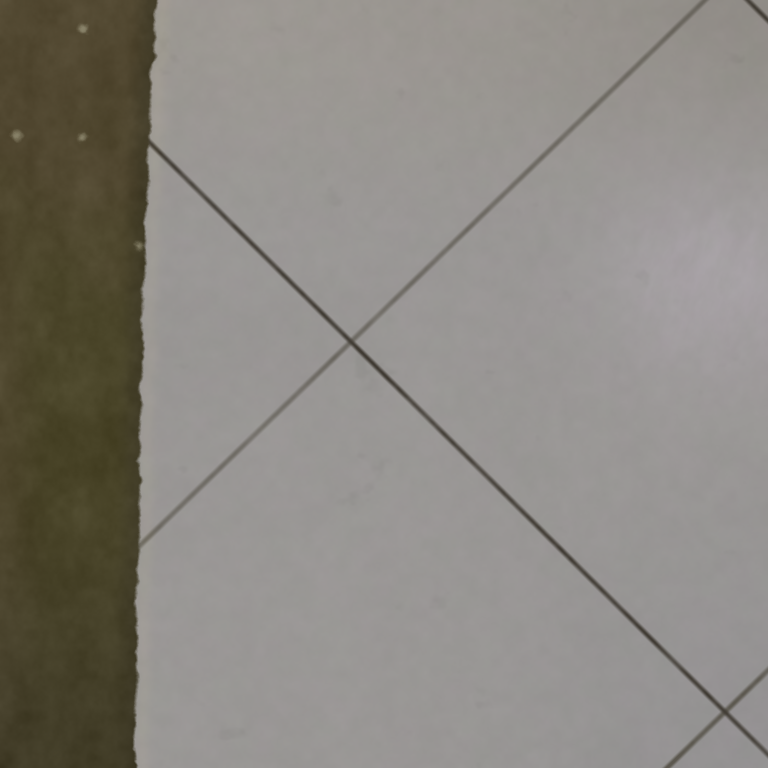
Write a Shadertoy shader that draws this texture.

```glsl
const vec2 JOINT_ORIGIN = vec2(0.457, 0.555);
const vec2 FALLING_STEP = vec2(0.487, -0.482);
const vec2 RISING_STEP = vec2(0.489, 0.472);

const vec3 TILE = vec3(0.600, 0.590, 0.583);
const vec3 GROUT_DARK = vec3(0.25, 0.23, 0.20);
const vec3 GROUT_PALE = vec3(0.36, 0.345, 0.31);
const vec3 STRIP_BROWN = vec3(0.318, 0.280, 0.190);
const vec3 STRIP_OLIVE = vec3(0.285, 0.265, 0.155);
const vec3 STRIP_SHADE = vec3(0.240, 0.220, 0.145);
const vec3 FLECK = vec3(0.60, 0.58, 0.48);

float hash(vec2 p) {
    vec3 q = fract(vec3(p.xyx) * 0.1031);
    q += dot(q, q.yzx + 33.33);
    return fract((q.x + q.y) * q.z);
}

float valueNoise(vec2 p) {
    vec2 cell = floor(p);
    vec2 f = fract(p);
    f = f * f * (3.0 - 2.0 * f);
    float low = mix(hash(cell), hash(cell + vec2(1, 0)), f.x);
    float high = mix(hash(cell + vec2(0, 1)), hash(cell + vec2(1, 1)), f.x);
    return mix(low, high, f.y);
}

// Layered noise centred on zero
float fbm(vec2 p) {
    float sum = 0.0;
    float gain = 0.5;
    for (int i = 0; i < 4; i++) {
        sum += gain * (valueNoise(p) - 0.5);
        p = p * 2.03 + 17.0;
        gain *= 0.5;
    }
    return sum;
}

float glow(vec2 p, vec2 centre, vec2 radius) {
    vec2 q = (p - centre) / radius;
    return exp(-dot(q, q));
}

float softLine(float dist, float halfWidth, float blur) {
    return 1.0 - smoothstep(halfWidth - blur, halfWidth + blur, dist);
}

// Sparse irregular spots, one possible per grid cell
float scatteredSpots(vec2 p, float cells, float density, float radius, float blur) {
    vec2 cell = floor(p * cells);
    vec2 jitter = 0.25 + 0.5 * vec2(hash(cell + 5.3), hash(cell + 41.7));
    vec2 offset = (p * cells - cell - jitter) / cells;
    float size = radius * mix(0.5, 1.2, hash(cell + 73.1));
    float dist = length(offset) + 0.008 * fbm(p * 130.0);
    return step(hash(cell + 11.9), density) * softLine(dist, size, blur);
}

vec3 tileSurface(vec2 p, vec2 tileId) {
    vec3 colour = TILE + 0.006 * (hash(tileId + 20.0) - 0.5);
    colour += vec3(0.008, 0.002, -0.012) * smoothstep(0.65, 1.0, p.y);
    colour -= vec3(0.022, 0.020, 0.012) * smoothstep(0.5, 1.0, p.x) * smoothstep(0.5, 0.0, p.y);
    colour -= 0.04 * glow(p, vec2(1.0, 1.0), vec2(0.28, 0.2));
    // Streaky reflected light
    float streaks = 1.0 + 0.7 * fbm(vec2(p.x * 75.0 - p.y * 25.0, p.y * 35.0));
    colour += vec3(0.048, 0.038, 0.058) * streaks * glow(p, vec2(0.93, 0.64), vec2(0.15, 0.13));
    // Mottling with a slight warm and cool drift
    colour += 0.016 * fbm(p * 9.0) + 0.022 * fbm(p * 65.0);
    colour += vec3(0.012, -0.006, 0.012) * fbm(p * 38.0 + 9.0);
    float scuff = smoothstep(0.23, 0.36, fbm(p * vec2(19.0, 23.0) + 31.0));
    return colour - 0.022 * scuff;
}

vec3 addGrout(vec3 colour, vec2 p, vec2 lattice, float blur) {
    vec2 id = round(lattice);
    float area = abs(determinant(mat2(FALLING_STEP, RISING_STEP)));
    vec2 dist = abs(lattice - id) * area / vec2(length(RISING_STEP), length(FALLING_STEP));
    float wear = 1.0 + 0.45 * fbm(p * 24.0) + 0.25 * fbm(p * 90.0);
    float risingStrength = mix(0.68, 0.95, clamp(id.x, 0.0, 1.0)) * wear;
    float rising = softLine(dist.x, 0.0031, blur) * risingStrength;
    float falling = softLine(dist.y, 0.0028, blur) * 0.92 * wear;
    colour = mix(colour, GROUT_PALE, clamp(rising, 0.0, 1.0));
    return mix(colour, GROUT_DARK, clamp(falling, 0.0, 1.0));
}

vec3 stripSurface(vec2 p, float edgeDist, float blur) {
    float brown = smoothstep(0.45, 0.9, p.y + 0.5 * fbm(p * 7.0));
    brown = max(brown, 0.6 * smoothstep(0.07, 0.0, p.x));
    vec3 colour = mix(STRIP_OLIVE, STRIP_BROWN, brown);
    colour = mix(colour, STRIP_SHADE, 0.75 * smoothstep(0.4, 0.0, p.y));
    colour = mix(colour, STRIP_SHADE, 0.75 * smoothstep(0.035, 0.0, edgeDist));
    colour += 0.075 * fbm(p * vec2(28.0, 12.0)) + 0.045 * fbm(p * 75.0);
    float flecks = scatteredSpots(p, 14.0, 0.16, 0.0045, blur + 0.002);
    return mix(colour, FLECK, 0.75 * flecks * smoothstep(0.4, 0.5, p.y));
}

void mainImage(out vec4 fragColor, in vec2 fragCoord) {
    vec2 p = fragCoord / iResolution.xy;
    float pixel = 1.0 / min(iResolution.x, iResolution.y);
    float blur = max(0.0028, pixel);

    // Diagonal tiles and joints
    vec2 lattice = inverse(mat2(FALLING_STEP, RISING_STEP)) * (p - JOINT_ORIGIN);
    vec3 colour = tileSurface(p, floor(lattice));
    colour = addGrout(colour, p, lattice, blur);

    // Ragged strip with a faint rim along its edge
    float edge = 0.176 + 0.012 * p.y + 0.016 * p.y * p.y * p.y;
    edge += 0.009 * fbm(vec2(p.y * 42.0, 3.0)) + 0.005 * fbm(p * 120.0);
    float edgeDist = edge - p.x;
    colour += vec3(0.020, 0.017, 0.002) * glow(vec2(edgeDist), vec2(-0.009), vec2(0.014));
    vec3 strip = stripSurface(p, edgeDist, blur);
    colour = mix(colour, strip, smoothstep(-blur, blur, edgeDist));

    fragColor = vec4(clamp(colour, 0.0, 1.0), 1.0);
}
```
